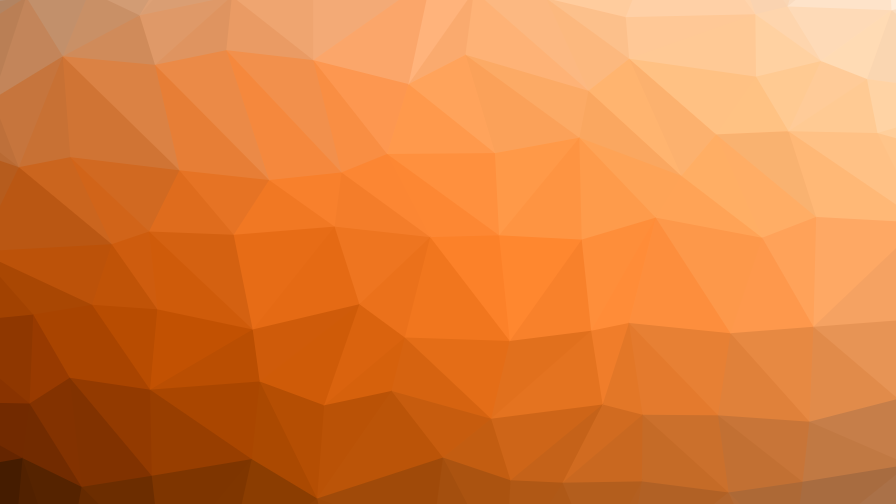
This background is drawn by a Shadertoy shader. Its source:

```glsl
#define CELL 0.161
#define ORIGIN vec2(0.012, 0.046)
#define JITTER vec2(0.78, 0.62)
#define SHADE_VARIATION 0.045

// Colour anchors: left, centre and right of each band
const vec3 TOP_LEFT = vec3(0.69, 0.56, 0.46);
const vec3 TOP_MID = vec3(1.00, 0.72, 0.52);
const vec3 TOP_RIGHT = vec3(1.00, 0.91, 0.83);
const vec3 MID_LEFT = vec3(0.68, 0.30, 0.04);
const vec3 MID_MID = vec3(0.98, 0.50, 0.16);
const vec3 MID_RIGHT = vec3(1.00, 0.68, 0.43);
const vec3 LOW_LEFT = vec3(0.27, 0.11, 0.00);
const vec3 LOW_MID = vec3(0.65, 0.31, 0.05);
const vec3 LOW_RIGHT = vec3(0.64, 0.44, 0.30);

vec2 hash22(vec2 p) {
    vec3 h = fract(p.xyx * vec3(0.1031, 0.1030, 0.0973));
    h += dot(h, h.yzx + 33.33);
    return fract((h.xx + h.yz) * h.zy);
}

// Quadratic curve through three colours at t = 0, 0.5 and 1
vec3 curve(vec3 a, vec3 b, vec3 c, float t) {
    return a * (1.0 - t) * (1.0 - 2.0 * t) + b * 4.0 * t * (1.0 - t) + c * t * (2.0 * t - 1.0);
}

vec3 colourField(vec2 uv) {
    uv = clamp(uv, 0.0, 1.0);
    vec3 low = curve(LOW_LEFT, LOW_MID, LOW_RIGHT, uv.x);
    vec3 mid = curve(MID_LEFT, MID_MID, MID_RIGHT, uv.x);
    vec3 top = curve(TOP_LEFT, TOP_MID, TOP_RIGHT, uv.x);
    return clamp(curve(low, mid, top, uv.y), 0.0, 1.0);
}

// Jittered lattice vertex, in cell units
vec2 meshVertex(vec2 id) {
    return id + JITTER * (hash22(id + 17.0) - 0.5);
}

float cross2(vec2 a, vec2 b) {
    return a.x * b.y - a.y * b.x;
}

// Signed distance to the line a-b, positive on its left
float edgeDistance(vec2 p, vec2 a, vec2 b) {
    return cross2(b - a, p - a) / length(b - a);
}

// Flat facet colour in rgb, weighted by its smooth coverage in a
vec4 facet(vec2 p, vec2 a, vec2 b, vec2 c, float pixel) {
    float inside = min(edgeDistance(p, a, b), min(edgeDistance(p, b, c), edgeDistance(p, c, a)));
    float coverage = clamp(0.5 + inside / pixel, 0.0, 1.0);
    vec2 centre = (a + b + c) / 3.0;
    vec2 uv = (centre * CELL + ORIGIN) * vec2(iResolution.y / iResolution.x, 1.0);
    float shade = 1.0 + SHADE_VARIATION * (hash22(floor(centre * 64.0)).x - 0.5);
    return vec4(colourField(uv) * shade, 1.0) * coverage;
}

void mainImage(out vec4 fragColor, in vec2 fragCoord) {
    vec2 p = (fragCoord / iResolution.y - ORIGIN) / CELL;
    float pixel = 1.0 / (iResolution.y * CELL);
    vec2 home = floor(p);
    vec4 sum = vec4(0.0);

    // Blend the facets of all nearby cells
    for (int y = -1; y <= 1; y++) {
        for (int x = -1; x <= 1; x++) {
            vec2 id = home + vec2(x, y);
            vec2 a = meshVertex(id);
            vec2 b = meshVertex(id + vec2(1.0, 0.0));
            vec2 c = meshVertex(id + vec2(1.0, 1.0));
            vec2 d = meshVertex(id + vec2(0.0, 1.0));

            // Split along the diagonal that avoids slivers
            float splitAC = min(cross2(b - a, c - a), cross2(c - a, d - a));
            float splitBD = min(cross2(b - a, d - a), cross2(c - b, d - b));
            if (splitAC > splitBD) {
                sum += facet(p, a, b, c, pixel) + facet(p, a, c, d, pixel);
            } else {
                sum += facet(p, a, b, d, pixel) + facet(p, b, c, d, pixel);
            }
        }
    }
    fragColor = vec4(sum.rgb / max(sum.a, 1e-4), 1.0);
}
```
